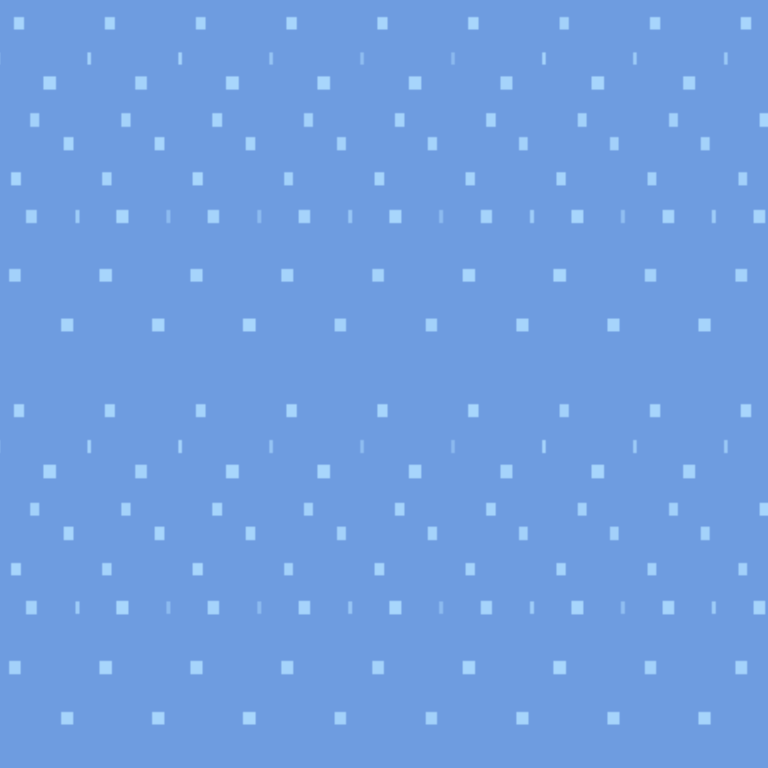
Give the GLSL for this pattern, as a Shadertoy shader.

```glsl
// Rows of small pale dashes on a flat blue ground, like a sparse woven knit.
// Each row is a horizontal repeat with its own start and stride; the whole
// group of rows stacks twice, with slight changes of size and strength.

const float UNITS = 768.0;        // layout units across the canvas
const float GROUP_STEP = 386.9;   // drop from one group of rows to the next
const float GROUP_STRETCH = 0.0195;
const float SOFTNESS = 1.3;       // half width of the soft dash edge
const vec3 GROUND = vec3(0.43, 0.61, 0.88);
const vec3 DASH = vec3(0.66, 0.84, 0.99);

// Per row: first centre x, centre y from the top, dash width, stride
const int ROW_COUNT = 10;
const vec4 ROWS[ROW_COUNT] = vec4[ROW_COUNT](
    vec4(19.0, 23.3, 9.8, 90.87),
    vec4(89.2, 58.5, 3.6, 90.95),
    vec4(49.7, 83.0, 12.0, 91.35),
    vec4(34.7, 120.0, 9.6, 91.25),
    vec4(68.6, 143.7, 9.4, 90.95),
    vec4(16.0, 178.8, 9.4, 90.85),
    vec4(31.4, 216.5, 11.4, 91.0),
    vec4(77.5, 216.5, 4.0, 90.9),
    vec4(14.9, 275.3, 12.0, 90.8),
    vec4(67.2, 325.0, 12.0, 91.05));

float hash(vec2 p) {
    vec3 q = fract(vec3(p.xyx) * 0.1031);
    q += dot(q, q.yzx + 33.33);
    return fract((q.x + q.y) * q.z);
}

// Coverage of a soft-edged box centred on the origin
float softBox(vec2 p, vec2 halfSize, float blur) {
    vec2 edge = smoothstep(-blur, blur, halfSize - abs(p));
    return edge.x * edge.y;
}

// One row of dashes, repeated sideways, in the given group
float dashRow(vec2 p, vec4 row, float rowId, float group, float blur) {
    float column = round((p.x - row.x) / row.w);
    float centreY = row.y + group * (GROUP_STEP + GROUP_STRETCH * row.y);
    vec2 local = p - vec2(row.x + column * row.w, centreY);

    float variation = hash(vec2(column + 3.0, rowId * 7.0 + 1.0));
    float isThin = 1.0 - step(6.0, row.z);
    float width = row.z + (1.0 - isThin) * (variation - 0.5) * 1.6;
    float height = 12.2 + 1.5 * hash(vec2(rowId + 11.0, group + 5.0));
    float strength = mix(mix(0.9, 1.0, variation), mix(0.45, 0.95, variation), isThin);
    return strength * softBox(local, 0.5 * vec2(width, height), blur);
}

void mainImage(out vec4 fragColor, in vec2 fragCoord) {
    // Layout space runs downward from the top left
    vec2 uv = fragCoord / iResolution.xy;
    vec2 p = vec2(uv.x, 1.0 - uv.y) * UNITS;
    float blur = max(SOFTNESS, 0.6 * UNITS / iResolution.y);

    float cover = 0.0;
    for (int group = 0; group < 2; group++) {
        for (int i = 0; i < ROW_COUNT; i++) {
            cover = max(cover, dashRow(p, ROWS[i], float(i), float(group), blur));
        }
    }

    fragColor = vec4(mix(GROUND, DASH, cover), 1.0);
}
```
